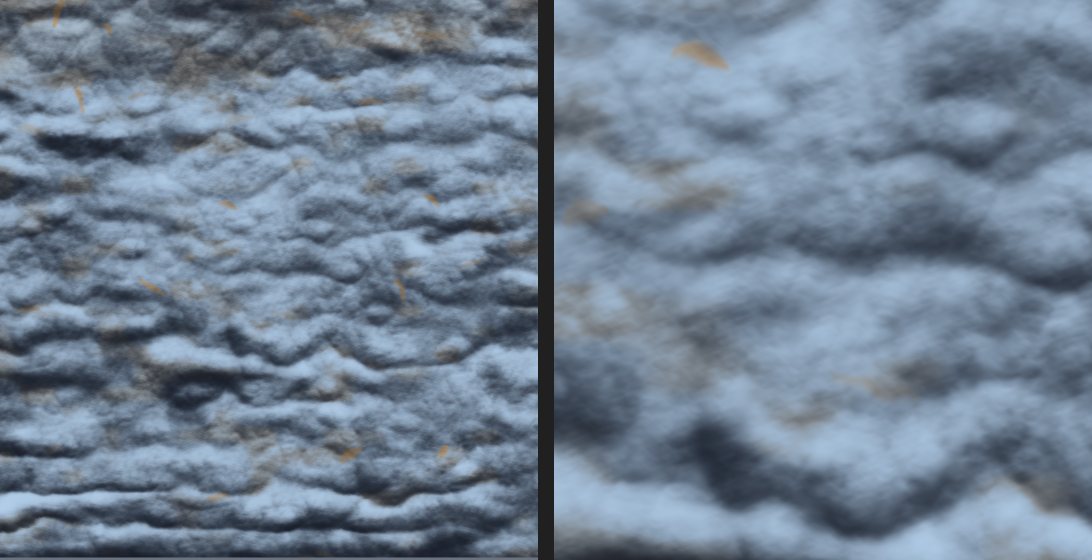
Left, the full canvas; right, a detail of the centre.
Write a Shadertoy shader that draws this texture.

```glsl
// Rough daub wall: broken horizontal ridges of clumpy blue-grey plaster, lit from
// above, with a brownish overhang on top and flecks of straw. Ridges are a warped
// sawtooth; clumps are billowed noise shaded by its fine and broad vertical slope.
#define ROWS 13.5
#define RIDGE_CONTRAST 0.8
#define LUMP_SCALE vec2(8.5, 14.0)
#define FINE_RELIEF 1.25
#define CLUMP_RELIEF 0.62
#define SOFTNESS 0.0042
#define BRIGHTNESS 0.54
#define STRAW_CELLS 9.0
#define SHADOW vec3(0.145, 0.175, 0.225)
#define LIGHT vec3(0.64, 0.74, 0.84)
#define EARTH vec3(1.12, 0.98, 0.85)
#define OCHRE vec3(0.64, 0.50, 0.34)

float hash(vec2 p) {
    vec3 q = fract(p.xyx * 0.1031);
    q += dot(q, q.yzx + 33.33);
    return fract((q.x + q.y) * q.z);
}

float noise(vec2 p) {
    vec2 i = floor(p), f = fract(p);
    f = f * f * f * (f * (f * 6.0 - 15.0) + 10.0);
    float low = mix(hash(i), hash(i + vec2(1, 0)), f.x);
    float high = mix(hash(i + vec2(0, 1)), hash(i + vec2(1, 1)), f.x);
    return mix(low, high, f.y);
}

// Rounded clumps separated by creases
float lumps(vec2 p) {
    p = p * LUMP_SCALE + 20.0;
    float sum = 0.0, gain = 0.5;
    for (int i = 0; i < 5; i++) {
        float n = 2.0 * noise(p) - 1.0;
        sum += gain * sqrt(n * n + 0.01);
        p = mat2(0.8, 0.6, -0.6, 0.8) * p * 2.03 + 7.1;
        gain *= 0.52;
    }
    return sum;
}

// Dark undercut rising to a soft upper lip, once per row
float ridgeTone(vec2 p, float lump) {
    float y = p.y + 0.04 * (noise(p * vec2(3.0, 5.0) + 3.0) - 0.5);
    y += 0.04 * (noise(p * vec2(10.0, 13.0) + 40.0) - 0.5);
    y += 0.022 * (noise(p * vec2(24.0, 30.0) + 80.0) - 0.5) + 0.03 * (lump - 0.35);
    float f = fract(y * ROWS);
    return smoothstep(0.0, 0.75, f) * (1.0 - smoothstep(0.74, 1.0, f)) - 0.45;
}

// Tapered straw flecks: x = coverage, y = brightness variation
vec2 straw(vec2 p) {
    vec2 result = vec2(0.0), cell = floor(p * STRAW_CELLS);
    for (int j = -1; j <= 1; j++)
    for (int i = -1; i <= 1; i++) {
        vec2 id = cell + vec2(i, j);
        float kind = hash(id + 91.7);
        if (hash(id + 5.3) > 0.42) continue;
        vec2 centre = (id + vec2(hash(id + 17.0), hash(id + 43.0))) / STRAW_CELLS;
        float angle = (hash(id + 61.0) - 0.5) * (kind > 0.85 ? 2.6 : 1.0);
        float c = cos(angle), s = sin(angle);
        vec2 q = mat2(c, -s, s, c) * (p - centre);
        float along = q.x / mix(0.012, 0.034, hash(id + 29.0));
        q.y += 0.004 * along * along + 0.008 * (noise(p * 60.0) - 0.5);
        float width = mix(0.004, 0.009, hash(id + 73.0)) * (1.0 - along * along);
        float cover = smoothstep(0.004, -0.004, abs(q.y) - width);
        cover *= smoothstep(1.0, 0.8, abs(along)) * mix(0.2, 0.85, kind * kind);
        if (cover > result.x) result = vec2(cover, kind);
    }
    return result;
}

void mainImage(out vec4 fragColor, in vec2 fragCoord) {
    vec2 p = fragCoord / iResolution.y;
    float across = fragCoord.x / iResolution.x;

    // Clump relief, lit from above
    float lump = lumps(p);
    vec2 up = vec2(0.0012, SOFTNESS);
    float fineSlope = lumps(p - up) - lumps(p + up);
    float clumpSlope = lumps(p - 3.5 * up) - lumps(p + 3.5 * up);

    // Overhang: its lower rim sags left of centre and climbs to the right
    float rim = 0.865 + 0.055 * smoothstep(0.45, 0.9, across);
    rim -= 0.025 * exp(-pow((across - 0.37) / 0.09, 2.0));
    rim += 0.04 * (noise(p * vec2(9.0, 5.0)) - 0.5) + 0.03 * (lump - 0.35);
    float overhang = smoothstep(-0.008, 0.01, p.y - rim);
    float below = rim - p.y;

    // Ridges fade in and out along their length
    float depth = smoothstep(0.15, 0.8, noise(p * vec2(5.0, 11.0) + 11.0));
    depth = mix(0.25, 1.15, depth) * mix(1.3, 0.95, smoothstep(0.1, 0.45, p.y));

    // Light and shade
    float tone = BRIGHTNESS + FINE_RELIEF * fineSlope + CLUMP_RELIEF * clumpSlope;
    tone += 0.45 * (lump - 0.36);
    tone += RIDGE_CONTRAST * depth * ridgeTone(p, lump) * mix(1.0, 0.2, overhang);
    tone += 0.42 * (noise(p * vec2(2.5, 6.0) + 70.0) - 0.5);
    tone -= 0.4 * smoothstep(0.66, 0.95, noise(p * vec2(9.0, 19.0) + 130.0));
    tone += 0.16 * smoothstep(0.4, 0.75, p.y) - 0.2 * overhang;
    tone -= 0.3 * (1.0 - overhang) * exp(-max(below, 0.0) / 0.012);
    tone -= 0.08 * smoothstep(0.32, 0.1, p.y) + 0.45 * smoothstep(0.07, 0.0, p.y);
    tone += 0.08 * (noise(p * vec2(130.0, 160.0)) - 0.5);
    tone = 0.5 + 0.62 * tanh((tone - 0.5) / 0.6);
    vec3 color = mix(SHADOW, LIGHT, tone);

    // Earthy stains, strongest in the half shade and on the overhang
    float stain = smoothstep(0.58, 0.9, noise(p * vec2(15.0, 27.0) + 50.0));
    stain *= smoothstep(1.0, 0.55, tone);
    color *= mix(vec3(1.0), EARTH, clamp(0.8 * stain + 0.3 * overhang, 0.0, 1.0));

    // Straw and the thin ledge at the foot
    vec2 fleck = straw(p);
    vec3 strawColor = OCHRE * mix(0.5, 1.1, clamp(tone, 0.0, 1.0));
    color = mix(color, strawColor * mix(0.9, 1.1, fleck.y), fleck.x);
    color = mix(color, vec3(0.42, 0.45, 0.50), smoothstep(0.006, 0.003, p.y));
    fragColor = vec4(clamp(color, 0.0, 1.0), 1.0);
}
```
